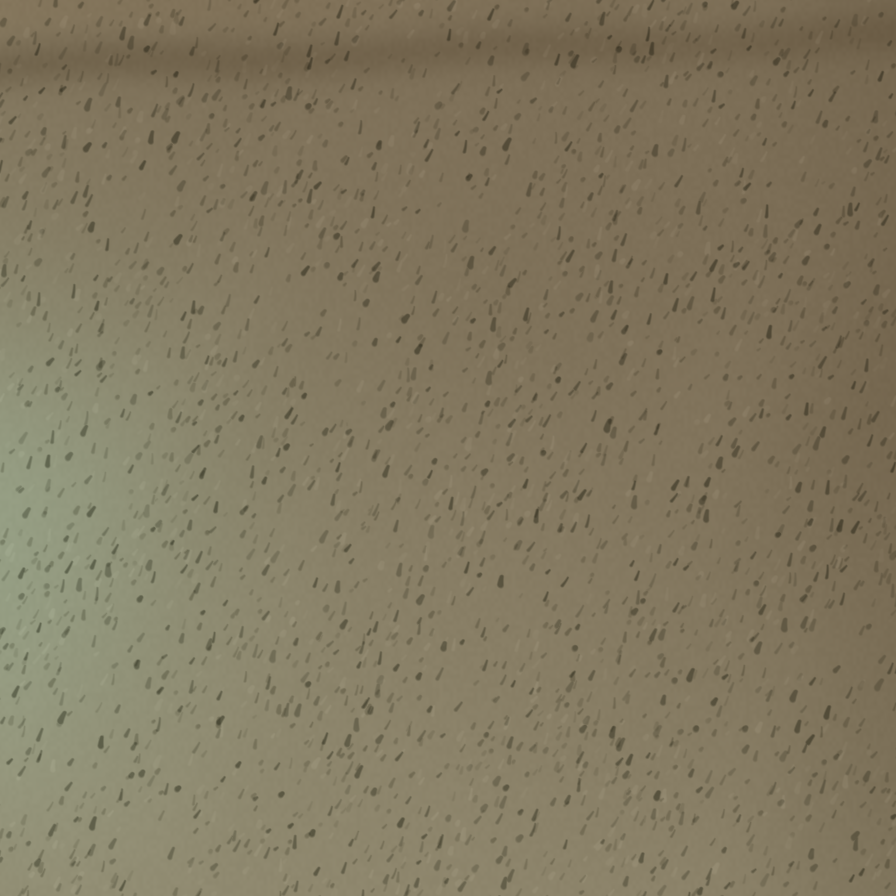
Reproduce this texture procedurally as a Shadertoy shader.

```glsl
vec3 hash3(vec2 p) {
    vec3 q = fract(p.xyx * vec3(0.1031, 0.1030, 0.0973));
    q += dot(q, q.yxz + 33.33);
    return fract((q.xxy + q.yzz) * q.zyx);
}

// Slow layered sines, used for fleck clusters and soft tone drift
float drift(vec2 p) {
    return sin(p.x * 17.0 + 3.0 * sin(p.y * 9.0)) * 0.5
         + sin(p.y * 23.0 - p.x * 13.0 + 2.0 * sin(p.x * 19.0)) * 0.5;
}

// Tapered strokes, one candidate per jittered cell
float flecks(vec2 uv, float cells, float density, float size, float seed) {
    vec2 home = floor(uv * cells);
    float cover = 0.0;
    for (int j = -1; j <= 1; j++)
    for (int i = -1; i <= 1; i++) {
        vec2 cell = home + vec2(i, j);
        vec3 place = hash3(cell + seed);
        vec3 form = hash3(cell + seed + 71.7);
        vec2 centre = (cell + place.xy) / cells;
        if (place.z > density + 0.16 * drift(centre)) continue;

        float angle = mix(0.5, 1.6, (form.x + form.y) * 0.5);
        vec2 along = vec2(cos(angle), sin(angle));
        vec2 offset = uv - centre;
        float t = dot(offset, along);
        float side = dot(offset, vec2(-along.y, along.x));
        side += 18.0 * (form.z - 0.5) * t * t / size * 0.01;

        float halfLength = size * mix(0.35, 1.0, form.y);
        float halfWidth = size * mix(0.16, 0.38, form.z * form.z);
        float taper = halfWidth * (1.0 - 0.35 * t / halfLength);
        float d = length(vec2(side, max(abs(t) - halfLength + halfWidth, 0.0))) - taper;
        float blur = max(0.0014, 0.7 / iResolution.y);
        float strength = mix(0.35, 1.0, fract(form.x * 7.0 + form.z));
        cover = max(cover, strength * (1.0 - smoothstep(-blur, blur, d)));
    }
    return cover;
}

// Brown wall shading with a green glow and a shadowed crease
vec3 wallLight(vec2 uv) {
    float shade = smoothstep(0.1, 1.0, uv.y * 0.75 + uv.x * 0.5);
    vec3 wall = mix(vec3(0.56, 0.53, 0.43), vec3(0.492, 0.437, 0.343), shade);
    wall -= vec3(0.035, 0.036, 0.034) * smoothstep(0.78, 1.05, uv.x);

    vec2 g = (uv - vec2(-0.04, 0.42)) / vec2(0.27, uv.y > 0.42 ? 0.25 : 0.36);
    wall += vec3(0.035, 0.105, 0.1) * exp(-dot(g, g));

    float crease = uv.y - 0.925 - 0.035 * uv.x - 0.004 * sin(uv.x * 14.0);
    float depth = mix(0.06, 0.04, uv.x);
    wall -= vec3(1.0, 1.05, 1.0) * depth * exp(-pow(crease / 0.025, 2.0));
    wall += vec3(0.012, 0.006, 0.0) * smoothstep(0.01, 0.06, crease) * (1.0 - uv.x);
    return wall + 0.004 * drift(uv * 0.6);
}

void mainImage(out vec4 fragColor, in vec2 fragCoord) {
    vec2 uv = fragCoord / iResolution.xy;
    vec3 color = wallLight(uv);

    // Fine surface grain
    vec2 grainPos = uv * vec2(260.0, 200.0);
    vec2 f = smoothstep(0.0, 1.0, fract(grainPos));
    vec2 c = floor(grainPos);
    float grain = mix(mix(hash3(c).x, hash3(c + vec2(1, 0)).x, f.x),
                      mix(hash3(c + vec2(0, 1)).x, hash3(c + 1.0).x, f.x), f.y);
    color += 0.014 * (grain - 0.5);

    // Pale scratches, faint small flecks, then bold dark flecks
    color += 0.035 * flecks(uv, 52.0, 0.25, 0.008, 13.0);
    float faint = flecks(uv, 70.0, 0.34, 0.0065, 37.0);
    float bold = flecks(uv, 46.0, 0.5, 0.0082, 91.0);
    color *= 1.0 - vec3(0.2, 0.2, 0.23) * faint;
    color *= 1.0 - vec3(0.37, 0.36, 0.40) * bold;

    fragColor = vec4(clamp(color, 0.0, 1.0), 1.0);
}
```
